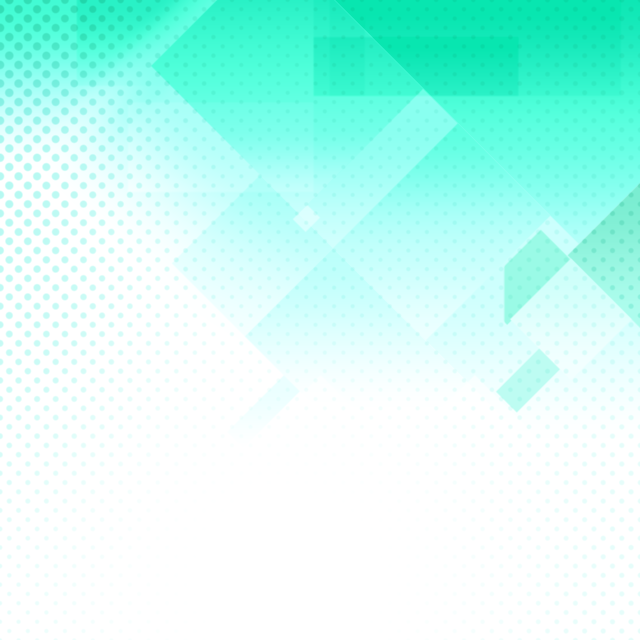
Reproduce this background procedurally as a WebGL 1 fragment shader.

```glsl
precision highp float;
uniform vec2 u_resolution;

// Soft-edged rectangle mask
float box(vec2 v, vec2 lo, vec2 hi) {
  float edge = 1.5 / u_resolution.y;
  vec2 inside = smoothstep(-edge, edge, v - lo) * smoothstep(-edge, edge, hi - v);
  return inside.x * inside.y;
}

// Maps lightness to the mint palette, from deep green to white
vec3 mint(float light) {
  float green = mix(0.9, 1.0, smoothstep(0.0, 0.35, light));
  return vec3(light, green, 1.0 - 0.33 * pow(max(1.0 - light, 0.0), 2.2));
}

void main() {
  vec2 p = gl_FragCoord.xy / u_resolution;
  float depth = 1.0 - p.y;
  vec2 level = vec2(p.x, depth);
  vec2 slant = vec2(p.x + depth, p.x - depth);

  // Corner wash at the upper left
  float corner = smoothstep(0.27, 0.0, depth) * smoothstep(0.43, 0.25, slant.x);
  float light = 1.0 - 0.74 * corner;
  light -= 0.1 * box(level, vec2(0.12, -1.0), vec2(0.34, 0.134)) * corner;

  // Pale wash and panel left of the main band
  float wash = smoothstep(0.6, 0.1, depth) * smoothstep(-0.22, 0.12, slant.y);
  light -= 0.4 * wash * smoothstep(0.28, 0.4, slant.x);
  float fade = smoothstep(0.68, 0.36, depth);
  light -= 0.08 * fade * box(slant, vec2(0.68, -0.143), vec2(0.908, 0.133));

  // Main diagonal band
  float band = 0.16 + 1.4 * depth;
  band = mix(band, 0.8, smoothstep(0.2, 0.36, depth));
  band = mix(band, 1.0, smoothstep(0.42, 0.7, depth));
  light = mix(light, band, box(slant, vec2(0.339, 0.133), vec2(3.0, 0.523)));

  // Lower left diamond and its thin tail
  float lower = mix(0.73, 1.0, smoothstep(0.38, 0.65, depth));
  light = mix(light, lower, box(slant, vec2(0.908, -0.143), vec2(1.4, 0.133)));
  light -= 0.08 * smoothstep(0.71, 0.6, depth) * box(slant, vec2(1.03, -0.32), vec2(1.08, -0.143));
  float notch = max(box(slant, vec2(1.087, -0.5), vec2(2.0, -0.085)),
                    box(slant, vec2(1.328, -0.5), vec2(2.0, 0.156)));
  light = mix(light, 1.0, 0.6 * notch);

  // Central diamond with a light strip along its upper left side
  float center = mix(0.36, 0.75, smoothstep(0.19, 0.4, depth));
  center = mix(center, 0.93, smoothstep(0.36, 0.54, depth));
  light = mix(light, center, box(slant, vec2(0.8, 0.133), vec2(1.197, 0.523)));
  float strip = box(slant, vec2(0.8, 0.133), vec2(0.908, 0.523));
  light = mix(light, 1.0, 0.28 * strip);
  light = mix(light, 0.93, 0.6 * box(slant, vec2(0.8, 0.115), vec2(0.84, 0.16)));

  // Deep green field at the upper right
  float field = mix(0.05, 0.43, smoothstep(-0.02, 0.28, depth));
  field = mix(field, 0.74, smoothstep(0.22, 0.42, depth));
  light = mix(light, field, box(slant, vec2(-1.0, 0.523), vec2(1.286, 2.0)));

  // Overlapping level panels along the top
  light -= 0.04 * box(level, vec2(0.49, -1.0), vec2(0.97, 0.15));
  light -= 0.07 * box(level, vec2(0.49, 0.058), vec2(0.81, 0.15));
  light -= 0.03 * box(level, vec2(0.515, -1.0), vec2(0.57, 0.15));
  light += 0.04 * box(level, vec2(0.2, 0.16), vec2(0.49, 0.3));
  vec3 color = mint(clamp(light, 0.03, 1.0));

  // Muted green patches around the small diamond
  float wedge = box(slant, vec2(1.286, 0.488), vec2(3.0, 2.0));
  color = mix(color, mix(vec3(0.48, 0.93, 0.82), vec3(0.68, 0.99, 0.93),
                         smoothstep(0.3, 0.5, depth)), wedge);
  float patches = box(slant, vec2(1.204, 0.285), vec2(1.3, 0.486)) * box(level, vec2(0.788, 0.0), vec2(1.0));
  color = mix(color, vec3(0.58, 0.98, 0.89), 0.9 * patches);
  color = mix(color, vec3(0.74, 0.99, 0.95), box(slant, vec2(1.387, 0.163), vec2(1.452, 0.3)));
  color = mix(color, mix(vec3(0.8, 1.0, 0.98), vec3(0.95, 1.0, 1.0), smoothstep(0.41, 0.58, depth)),
              box(slant, vec2(1.296, 0.298), vec2(1.486, 0.488)));

  // Halftone dots, large on the left and small elsewhere
  float left = smoothstep(0.4, 0.0, p.x) * smoothstep(1.05, 0.15, depth);
  float radius = 0.15 + 0.17 * left + 0.04 * smoothstep(0.6, 1.0, p.x);
  float blur = 1.5 / (0.029 * u_resolution.y);
  float dotMask = 1.0 - smoothstep(radius - blur, radius + blur, length(fract(slant / 0.029) - 0.5));
  float clear = smoothstep(0.1, 0.5, length((level - vec2(0.45, 0.9)) * vec2(0.9, 1.0)));
  float strength = (0.1 + 0.2 * left + 0.1 * wedge) * clear;
  vec3 ink = mix(vec3(0.8, 0.5, 0.6), vec3(1.0, 0.08, 0.18), color.r);
  color *= 1.0 - ink * strength * dotMask;

  gl_FragColor = vec4(color, 1.0);
}
```
